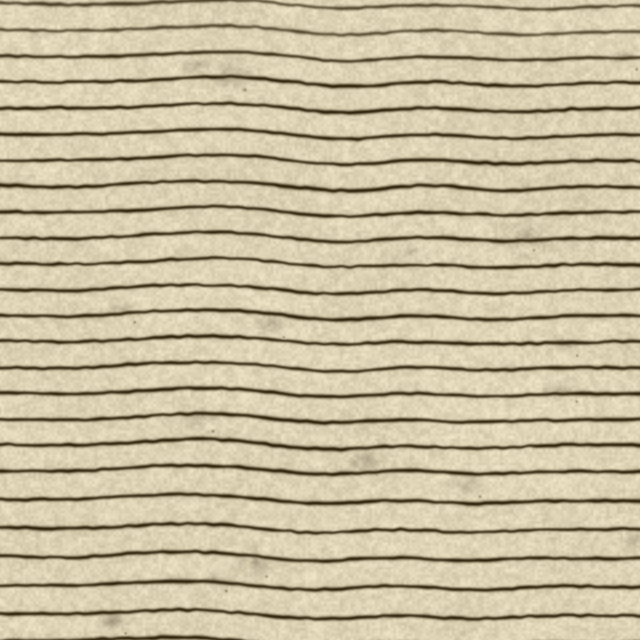
Give the GLSL for this texture, as a Shadertoy shader.

```glsl
// Aged cream paper ruled with 24 wavering hand-drawn ink lines and a partial one at the bottom edge.

float hash(vec2 p) {
    vec3 q = fract(vec3(p.xyx) * 0.1031);
    q += dot(q, q.yzx + 33.33);
    return fract((q.x + q.y) * q.z);
}

float noise(vec2 p) {
    vec2 i = floor(p), f = fract(p);
    f = f * f * (3.0 - 2.0 * f);
    return mix(mix(hash(i), hash(i + vec2(1, 0)), f.x),
               mix(hash(i + vec2(0, 1)), hash(i + vec2(1, 1)), f.x), f.y);
}

float bump(float x, float width) {
    return exp(-x * x / (width * width));
}

// Downward sag shared by all lines; its crests drift left towards the bottom.
float sag(float x, float t) {
    float drift = t * t;
    return -0.0070 * bump(x - 0.345 + 0.08 * drift, 0.12)
         + 0.0075 * bump(x - 0.535 + 0.06 * drift, 0.09)
         + 0.0060 * bump(x - 0.820 + 0.10 * t, 0.085)
         + 0.0025 * bump(x - 0.110, 0.08) * sin(3.14 * t)
         + 0.0020 * smoothstep(0.6, 1.0, x);
}

// Ink coverage of one ruled line, counted from the top.
float inkLine(vec2 p, float row) {
    float y = 0.0065 + 0.04045 * row + 0.0046 * clamp(row - 18.0, 0.0, 5.6);
    y += sag(p.x, row / 24.0);
    y += 0.0030 * (noise(vec2(p.x * 9.0, row * 7.3)) - 0.5);
    y += 0.0022 * (noise(vec2(p.x * 75.0, row * 3.7 + 50.0)) - 0.5);

    float wear = noise(vec2(p.x * 45.0, row * 5.1 + 90.0));
    float pressure = noise(vec2(p.x * 4.0, row * 2.3 + 20.0));
    float width = 0.0026 + 0.0008 * wear + 0.0007 * pressure;
    float strength = mix(0.68, 0.93, smoothstep(0.0, 6.0, row + 3.0 * hash(vec2(row, 4.0))));
    strength += 0.18 * (wear - 0.5) + 0.12 * (pressure - 0.5);
    return min(strength, 1.0) * bump(p.y - y, width);
}

void mainImage(out vec4 fragColor, in vec2 fragCoord) {
    vec2 p = fragCoord / iResolution.xy;
    p.y = 1.0 - p.y;

    // Paper: fine grain, fibres and broad mottling
    float grain = 0.45 * noise(p * 240.0) + 0.35 * noise(p * 120.0 + 31.0)
                + 0.20 * noise(p * vec2(55.0, 90.0) + 67.0) - 0.5;
    float mottle = noise(p * 7.0 + 11.0) - 0.5;
    vec3 color = vec3(0.874, 0.828, 0.712) + 0.17 * grain + 0.025 * mottle;

    // Faint grey smudges and small ink specks
    float smudge = 0.0, speck = 0.0;
    for (int i = 0; i < 16; i++) {
        float id = float(i);
        vec2 center = vec2(hash(vec2(id, 17.0)), hash(vec2(id, 43.0)));
        vec2 d = p - center;
        float size = mix(0.008, 0.024, hash(vec2(id, 71.0)));
        smudge += bump(length(d * vec2(0.8, 1.3)), size) * noise(p * 80.0 + id);
        speck += bump(length(d - 0.02), 0.0025);
    }
    color -= vec3(0.22, 0.22, 0.20) * min(smudge, 1.0);

    // Ruled lines
    float ink = 0.35 * min(speck, 1.0);
    for (int row = 0; row < 25; row++) {
        ink = max(ink, inkLine(p, float(row)));
    }
    color = mix(color, vec3(0.20, 0.15, 0.06), ink);

    fragColor = vec4(color, 1.0);
}
```
